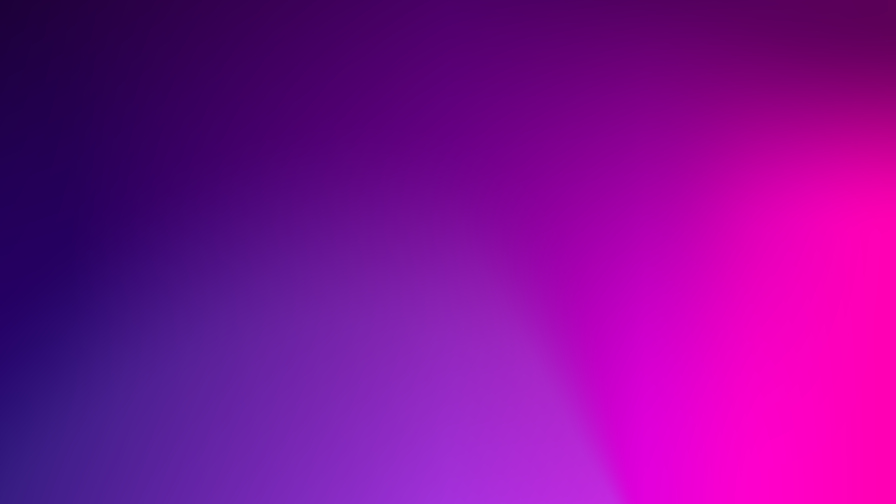
A Shadertoy shader for this background:

```glsl
// Draws a soft violet dome folded against a hot magenta glow under a dark purple top.

// Backdrop colours along the top edge, left to right
const vec3 TOP_LEFT  = vec3(0.11, 0.0, 0.22);
const vec3 TOP_MID   = vec3(0.295, 0.0, 0.405);
const vec3 TOP_RIGHT = vec3(0.36, 0.0, 0.345);

// Backdrop colours along the bottom edge, left to right
const vec3 INDIGO  = vec3(0.155, 0.0, 0.43);
const vec3 PURPLE  = vec3(0.55, 0.0, 0.67);
const vec3 MAGENTA = vec3(0.885, 0.0, 0.863);
const vec3 PINK    = vec3(1.0, 0.0, 0.80);
const vec3 ROSE    = vec3(1.0, 0.0, 0.70);

// Dome colours
const vec3 DOME_HIGH_LEFT  = vec3(0.10, 0.10, 0.43);
const vec3 DOME_HIGH_RIGHT = vec3(0.55, 0.11, 0.63);
const vec3 DOME_LOW_LEFT   = vec3(0.215, 0.11, 0.51);
const vec3 DOME_LOW_MID    = vec3(0.645, 0.19, 0.86);
const vec3 DOME_LOW_RIGHT  = vec3(0.78, 0.155, 0.88);

// Dome shape
const float FOLD_FOOT  = 0.703;  // where the fold meets the bottom edge
const float FOLD_SLANT = 0.19;   // how far it leans left towards the top
const float ROOF_PEAK  = 0.40;   // horizontal place of the dome's crest
const float ROOF_DEPTH = 0.27;   // depth of the crest below the top edge
const float ROOF_CURVE = 2.2;
const float ROOF_FADE  = 0.40;

// Right-hand glow: depths where it starts and is full
const float GLOW_START = 0.02;
const float GLOW_FULL  = 0.47;

const float HALF_PI = 1.5707963;

// Linear position of x between a and b, clamped to 0..1
float ramp(float a, float b, float x) {
    return clamp((x - a) / (b - a), 0.0, 1.0);
}

vec3 backdrop(float x, float depth) {
    vec3 top = mix(TOP_LEFT, TOP_MID, ramp(0.0, 0.5, x));
    top = mix(top, TOP_RIGHT, ramp(0.5, 1.0, x));

    vec3 low = mix(INDIGO, PURPLE, ramp(0.08, 0.5, x));
    low = mix(low, MAGENTA, ramp(0.5, 0.72, x));
    low = mix(low, PINK, smoothstep(0.70, 0.86, x));
    low = mix(low, ROSE, smoothstep(0.82, 1.02, x));

    // The light rises faster at the right edge
    float slowRise = sin(HALF_PI * depth);
    float fastRise = smoothstep(GLOW_START, GLOW_FULL, depth);
    return mix(top, low, mix(slowRise, fastRise, smoothstep(0.70, 1.0, x)));
}

vec3 domeColour(float x, float depth) {
    vec3 high = mix(DOME_HIGH_LEFT, DOME_HIGH_RIGHT, ramp(0.0, 0.6, x));
    vec3 low = mix(DOME_LOW_LEFT, DOME_LOW_MID, ramp(0.0, 0.5, x));
    low = mix(low, DOME_LOW_RIGHT, ramp(0.5, 0.7, x));
    return mix(high, low, ramp(0.3, 1.0, depth));
}

float domeMask(float x, float depth) {
    // Slanted fold, crisp at its foot and blurred higher up
    float height = 1.0 - depth;
    float fold = FOLD_FOOT - FOLD_SLANT * height;
    float blur = 0.015 + 0.11 * height;
    float side = smoothstep(-0.6 * blur, 1.4 * blur, fold - x);

    // Rounded roof that fades in downwards
    float offset = x - ROOF_PEAK;
    float roof = ROOF_DEPTH + ROOF_CURVE * offset * offset;
    return side * smoothstep(-0.05, ROOF_FADE, depth - roof);
}

void mainImage(out vec4 fragColor, in vec2 fragCoord) {
    vec2 uv = fragCoord / iResolution.xy;
    float depth = 1.0 - uv.y;  // 0 at the top, 1 at the bottom

    vec3 colour = backdrop(uv.x, depth);
    colour = mix(colour, domeColour(uv.x, depth), domeMask(uv.x, depth));
    fragColor = vec4(colour, 1.0);
}
```
